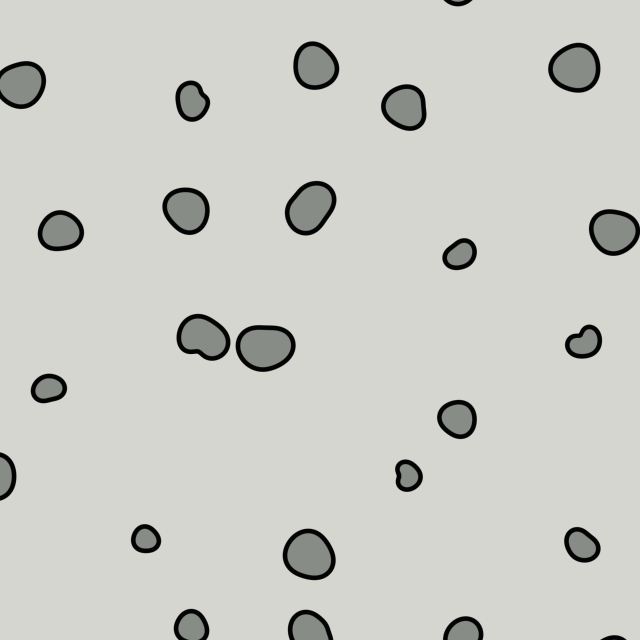
Give the GLSL for this pattern, as a three.js fragment shader.

```glsl
varying vec2 vUv;

const vec3 GROUND = vec3(0.84, 0.84, 0.82);
const vec3 STONE = vec3(0.53, 0.55, 0.53);
const vec3 INK = vec3(0.01);

const float CELL = 0.215;          // mean spacing of the pebbles
const float JITTER = 0.6;          // share of the cell a centre may roam
const float RADIUS_MIN = 0.019;
const float RADIUS_MAX = 0.038;
const float OUTLINE = 0.0072;      // full stroke width
const float SOFT = 0.0012;         // half width of the edge smoothing
const float OVAL_MIN = 0.03;
const float OVAL_MAX = 0.15;
const float EGG = 0.045;           // three-lobed unevenness
const float DENT_DEPTH = 0.38;
const float DENT_FOCUS = 6.0;      // higher makes a narrower dent
const float TAU = 6.283185;

vec4 hash4(vec2 cell, float salt) {
  vec4 q = fract(vec4(cell.xyx, cell.y + salt) * vec4(0.1031, 0.1030, 0.0973, 0.1099) + salt * 0.137);
  q += dot(q, q.wzxy + 33.33);
  return fract((q.xxyz + q.yzzw) * q.zywx);
}

// Signed distance to a wavy polar outline, corrected by its slope
float pebble(vec2 p, vec4 form, vec4 turn) {
  float size = mix(RADIUS_MIN, RADIUS_MAX, sqrt(form.x));
  float oval = mix(OVAL_MIN, OVAL_MAX, form.y);
  float dent = DENT_DEPTH * smoothstep(0.62, 0.9, form.z);

  float angle = atan(p.y, p.x + 1e-6);
  float a2 = 2.0 * angle + turn.x * TAU;
  float a3 = 3.0 * angle + turn.y * TAU;
  float ad = angle + turn.z * TAU;
  float notch = dent * exp(DENT_FOCUS * (cos(ad) - 1.0));

  float r = size * (1.0 + oval * cos(a2) + EGG * cos(a3) - notch);
  float slope = size * (notch * DENT_FOCUS * sin(ad)
              - 2.0 * oval * sin(a2) - 3.0 * EGG * sin(a3));
  float len = length(p);
  float steep = slope / max(len, 0.6 * size);
  return (len - r) / sqrt(1.0 + steep * steep);
}

// Nearest pebble over the surrounding cells
float scatter(vec2 p) {
  vec2 home = floor(p / CELL);
  float d = 1.0;
  for (int j = -1; j <= 1; j++) {
    for (int i = -1; i <= 1; i++) {
      vec2 cell = home + vec2(float(i), float(j));
      vec4 place = hash4(cell + 17.0, 1.0);
      vec2 center = (cell + 0.5 + JITTER * (place.xy - 0.5)) * CELL;
      d = min(d, pebble(p - center, hash4(cell + 17.0, 5.0), hash4(cell + 17.0, 9.0)));
    }
  }
  return d;
}

void main() {
  float d = scatter(vUv + vec2(0.07, 0.13));
  float body = 1.0 - smoothstep(-SOFT, SOFT, d);
  float stroke = 1.0 - smoothstep(-SOFT, SOFT, abs(d) - 0.5 * OUTLINE);
  vec3 color = mix(GROUND, STONE, body);
  gl_FragColor = vec4(mix(color, INK, stroke), 1.0);
}
```
